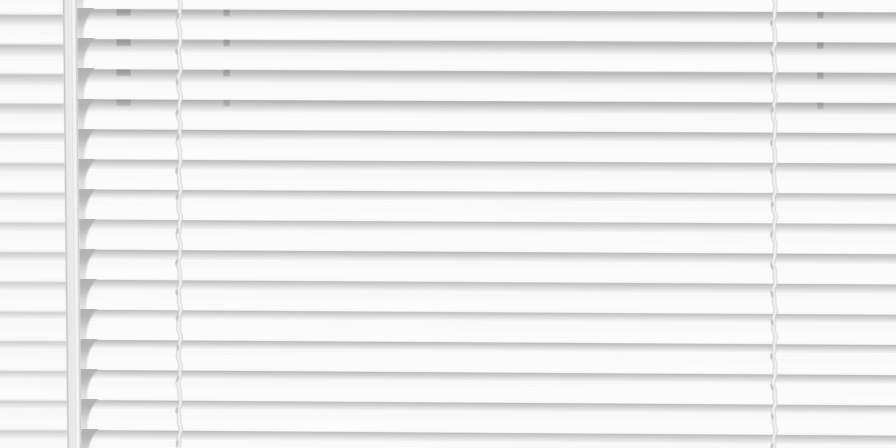
Write a Shadertoy shader that draws this texture.

```glsl
// White horizontal window blind: slightly tilted slats, a tilt rod and two cords.
// Each slat is one period of a vertical ramp, dark under the slat above and
// fading to white; layered sines add faint streaks, a hash varies the rows.

float hash(float n) { return fract(sin(n * 12.99) * 437.58); }

// Soft-edged vertical or horizontal strip around zero
float strip(float offset, float halfWidth, float blur) {
    return 1.0 - smoothstep(halfWidth - blur, halfWidth + blur, abs(offset));
}

// Brightness of a slat; t runs down from the edge of the slat above
float slatShade(float t, float row, float depth, float blur) {
    float plateau = 0.09 * (1.0 - smoothstep(1.5, 5.0, row));
    float fade = mix(0.38, 0.32, depth) + 0.05 * (hash(row) - 0.5);
    float ramp = clamp((t - plateau) / fade, 0.0, 1.0);
    float shade = mix(0.70 + 0.03 * hash(row + 7.0), 0.975, ramp);
    shade += 0.015 * smoothstep(0.5, 0.8, t) - 0.02 * smoothstep(0.93, 1.0, t);
    return mix(0.96, shade, smoothstep(0.0, blur, t));
}

// Twisted cord with small knots where it passes each slat
float addCord(float shade, float x, float down, float t, float row, float px) {
    float sway = 0.0022 * sin(down * 93.4) + 0.001 * sin(down * 211.0);
    float offset = x - sway;
    shade = mix(shade, 0.80, 0.6 * strip(offset - 0.003, 0.003, px));
    shade = mix(shade, 0.94, strip(offset, 0.0032, px));
    shade = mix(shade, 0.80, 0.7 * strip(offset + 0.0035, 0.0013, px));
    float knot = strip(t - 0.25 - 0.2 * hash(row), 0.09, 0.05);
    return mix(shade, 0.70, 0.6 * knot * strip(offset + 0.003, 0.003, px));
}

void mainImage(out vec4 fragColor, in vec2 fragCoord) {
    float px = 1.0 / iResolution.y;
    float x = fragCoord.x * px * 2.0 * iResolution.y / iResolution.x;
    float down = 1.0 - fragCoord.y * px;

    // Main slats, tilting a little more towards the bottom
    float tilt = (x - 1.04) * (0.004 + 0.003 * down);
    float level = (down - 0.022 - tilt) / 0.0673;
    float row = floor(level);
    float t = fract(level);
    float blur = 1.5 * px / 0.0673;
    float shade = slatShade(t, row, down, blur);

    // Brackets seen through the upper gaps
    float upper = 1.0 - smoothstep(2.5, 4.0, row);
    float gap = strip(t - 0.13, 0.11, 0.04) * upper;
    float bracket = strip(x - 0.276, 0.016, px)
                  + strip(x - 0.506, 0.007, px)
                  + strip(x - 1.831, 0.007, px);
    shade -= 0.13 * gap * bracket;

    // Curved slat ends, with the shaded gap beside the rod
    float rodX = 0.156 + 0.010 * down;
    float slatEnd = rodX + 0.030 + 0.024 * pow(1.0 - t, 2.5);
    float gapShade = mix(0.70, 0.88, smoothstep(0.15, 0.95, t));
    shade = mix(gapShade, shade, smoothstep(-0.005, 0.004, x - slatEnd));

    // Slats left of the rod, at a slightly tighter spacing and softer
    float leftLevel = (down - 0.029 - 0.003 * x) / 0.0663;
    float leftT = fract(leftLevel);
    float leftShade = slatShade(leftT, floor(leftLevel), down, 2.0 * blur);
    leftShade = mix(leftShade, 0.95, 0.2);
    shade = mix(leftShade, shade, smoothstep(-px, px, x - rodX + 0.012));

    // Faint streaks along the slats
    float streaks = sin(down * 830.0 + 2.0 * sin(x * 3.0))
                  + sin(down * 1270.0 + x * 5.0) * sin(x * 17.0 + row);
    shade += 0.003 * streaks;

    // Cords
    shade = addCord(shade, x - 0.400, down, t, row, px);
    shade = addCord(shade, x - 1.728, down, t, row + 31.0, px);

    // Tilt rod: pale faces between darker edges
    float across = x - rodX;
    float rod = 0.91 + 0.04 * smoothstep(-0.004, 0.004, across);
    rod -= 0.13 * strip(abs(across) - 0.014, 0.002, px);
    rod -= 0.06 * strip(across - 0.003, 0.0015, px);
    shade = mix(shade, rod, strip(across, 0.016, px));

    fragColor = vec4(vec3(clamp(shade, 0.0, 0.985)), 1.0);
}
```
